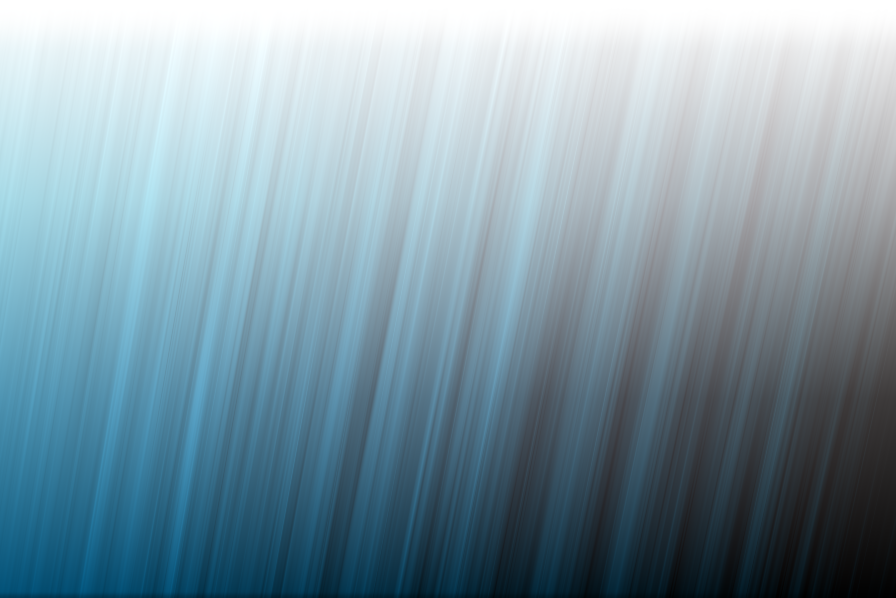
Write a Shadertoy shader that draws this background.

```glsl
// Position at mid height and signed strength of each broad fold
const vec2 FOLDS[20] = vec2[20](
    vec2(0.220, 0.7), vec2(0.285, 0.7), vec2(0.322, -0.4), vec2(0.370, 0.6), vec2(0.414, -0.5),
    vec2(0.465, 1.1), vec2(0.527, 0.5), vec2(0.557, -0.6), vec2(0.592, 1.0), vec2(0.630, -0.6),
    vec2(0.664, 0.4), vec2(0.750, 0.7), vec2(0.797, -0.6), vec2(0.853, 1.1), vec2(0.928, -0.6),
    vec2(1.015, 0.9), vec2(1.074, -0.8), vec2(1.130, 1.0), vec2(1.220, -0.7), vec2(1.350, 1.2));

float hash(vec2 p) {
    return fract(sin(dot(p, vec2(127.1, 311.7))) * 4375.85);
}

// Four evenly spaced colour stops
vec3 ramp(float t, vec3 a, vec3 b, vec3 c, vec3 d) {
    float s = clamp(t, 0.0, 1.0) * 3.0;
    vec3 low = mix(a, b, min(s, 1.0));
    vec3 middle = mix(low, c, clamp(s - 1.0, 0.0, 1.0));
    return mix(middle, d, clamp(s - 2.0, 0.0, 1.0));
}

// Cellular streaks with random place, width, sign and length
float cellStreaks(float across, float along, float frequency, float seed) {
    float q = across * frequency;
    float cell = floor(q);
    float sum = 0.0;
    for (int i = -1; i <= 1; i++) {
        float id = cell + float(i);
        float center = id + 0.2 + 0.6 * hash(vec2(id, seed));
        float width = mix(0.18, 0.42, hash(vec2(id, seed + 3.0)));
        float strength = hash(vec2(id, seed + 7.0)) * 2.0 - 1.0;
        float phase = 6.283 * hash(vec2(id, seed + 11.0));
        float envelope = 0.6 + 0.4 * sin(along * 8.0 + phase);
        float d = (q - center) / width;
        sum += strength * envelope * exp(-d * d);
    }
    return sum;
}

// Fine fibres at rising frequencies
float fibres(float across, float along) {
    float sum = 0.0;
    float frequency = 24.0;
    float weight = 0.46;
    for (int i = 0; i < 5; i++) {
        sum += weight * cellStreaks(across, along, frequency, float(i) * 19.0);
        frequency *= 1.7;
        weight *= 0.95;
    }
    return sum;
}

// Light and dark folds with a sharp left edge and a soft right side
float broadFolds(float across, float along) {
    float sum = 0.0;
    for (int i = 0; i < 20; i++) {
        float offset = across - FOLDS[i].x;
        float width = mix(0.008, 0.013, smoothstep(0.3, 1.3, FOLDS[i].x));
        float d = offset / (offset > 0.0 ? width * 1.7 : width);
        float envelope = 0.8 + 0.2 * sin(along * 5.0 + float(i) * 2.3);
        sum += FOLDS[i].y * envelope * exp(-d * d);
    }
    return sum;
}

void mainImage(out vec4 fragColor, in vec2 fragCoord) {
    vec2 uv = fragCoord / iResolution.xy;
    vec2 p = vec2(uv.x * 1.5, uv.y);

    // Slanted streak coordinate, leaning more toward the right
    float slope = mix(0.16, 0.225, uv.x);
    float across = p.x - slope * (p.y - 0.5);
    float fine = fibres(across, p.y);
    float folds = broadFolds(across, p.y);

    // Cool and dark vertical gradients
    vec3 cool = ramp(uv.y, vec3(0.0, 0.31, 0.46), vec3(0.31, 0.59, 0.71),
                     vec3(0.65, 0.85, 0.90), vec3(1.0));
    vec3 dark = ramp(uv.y, vec3(0.0), vec3(0.24, 0.23, 0.23),
                     vec3(0.65, 0.65, 0.66), vec3(1.0));

    // Blue fades rightward, faster near the base
    float blue = pow(1.0 - uv.x, mix(1.15, 0.85, smoothstep(0.0, 0.5, uv.y)));
    float streakGain = smoothstep(-0.08, 0.25, uv.x) * (1.0 - 0.5 * smoothstep(0.92, 1.0, uv.x));
    blue += streakGain * (0.19 * folds - 0.01 + 0.25 * fine);
    vec3 color = mix(dark, cool, clamp(blue, 0.0, 1.1));

    // Slate tint in the middle and soft brightness grain
    float slate = sin(3.14159 * uv.x) * sin(3.14159 * pow(uv.y, 0.72));
    color += slate * vec3(0.06, 0.035, 0.045);
    color *= 1.0 + (0.08 * fine + 0.03 * folds) * (1.0 - uv.y * 0.6);

    // White top and thin dark base
    color = mix(color, vec3(1.0), smoothstep(0.91, 1.0, uv.y));
    color *= mix(0.75, 1.0, smoothstep(0.0, 0.012, uv.y));
    fragColor = vec4(clamp(color, 0.0, 1.0), 1.0);
}
```
